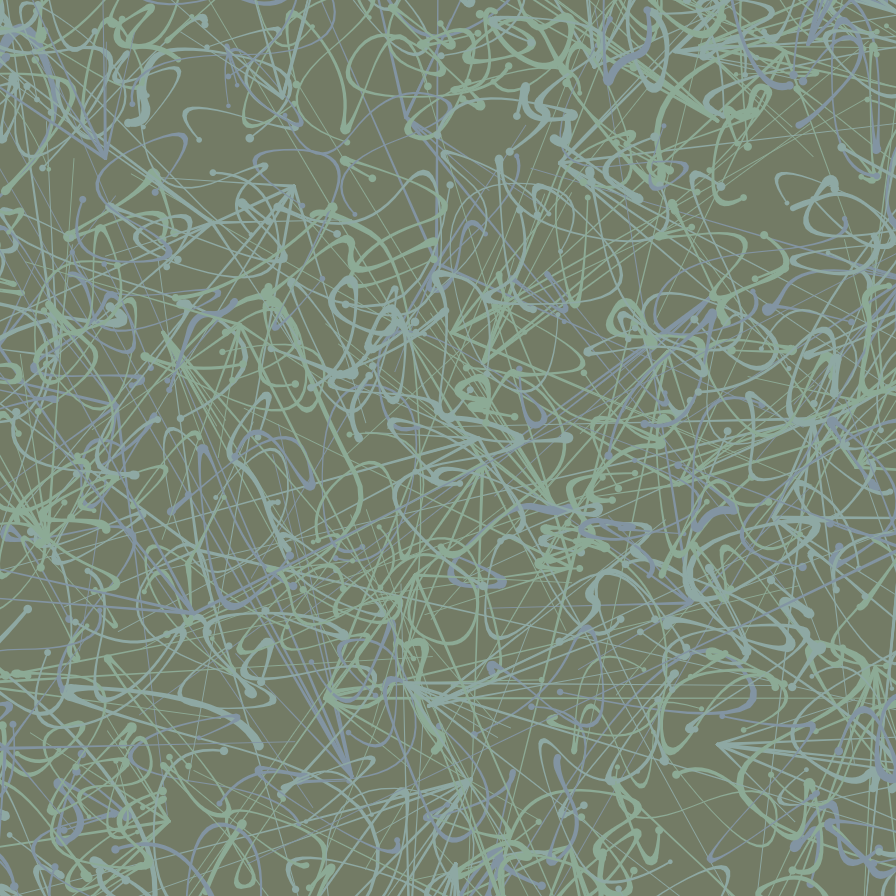
This pattern is drawn by a Shadertoy shader. Its source:

```glsl
const vec3 OLIVE = vec3(0.452, 0.482, 0.395);
const vec3 SAGE  = vec3(0.55, 0.665, 0.585);
const vec3 TEAL  = vec3(0.555, 0.66, 0.64);
const vec3 SLATE = vec3(0.51, 0.58, 0.635);
const float TAU = 6.2831853;

float hash(vec2 p) {
    return fract(sin(dot(p, vec2(127.1, 311.7))) * 43758.5453);
}

vec2 hash2(vec2 p) {
    return vec2(hash(p), hash(p + vec2(17.3, 41.9)));
}

vec3 threadColor(float pick) {
    return pick < 0.34 ? SAGE : pick < 0.74 ? TEAL : SLATE;
}

// Share of a pixel covered by a stroke, also for strokes thinner than a pixel
float coverage(float dist, float halfWidth, float px) {
    return clamp((halfWidth - dist) / px + 0.5, 0.0, 1.0)
         - clamp((-halfWidth - dist) / px + 0.5, 0.0, 1.0);
}

// Distance to a segment, and position along it
vec2 segment(vec2 p, vec2 a, vec2 b) {
    vec2 ab = b - a;
    float t = clamp(dot(p - a, ab) / max(dot(ab, ab), 1e-8), 0.0, 1.0);
    return vec2(length(p - a - ab * t), t);
}

// Quadratic arc that swells where the pen slows down in a turn
float penArc(vec2 p, vec2 a, vec2 b, vec2 c, float thickness, float px) {
    const int STEPS = 12;
    float margin = thickness * 2.4 + px;
    vec2 lo = min(a, min(b, c)) - margin;
    vec2 hi = max(a, max(b, c)) + margin;
    if (any(lessThan(p, lo)) || any(greaterThan(p, hi))) return 0.0;

    float ink = 0.0;
    vec2 from = a;
    for (int i = 1; i <= STEPS; i++) {
        float t = float(i) / float(STEPS);
        vec2 to = mix(mix(a, b, t), mix(b, c, t), t);
        vec2 hit = segment(p, from, to);
        float at = t + (hit.y - 1.0) / float(STEPS);
        float speed = 2.0 * length(mix(b - a, c - b, at));
        float halfWidth = thickness * clamp(0.62 / max(speed, 0.01), 0.4, 2.2);
        ink = max(ink, coverage(hit.x, halfWidth, px));
        from = to;
    }
    return ink;
}

// Chain of smooth arcs through random points around a cell centre
float scribble(vec2 p, vec2 id, float thickness, float px) {
    const int ARCS = 4;
    vec2 previous = (hash2(id + 3.7) - 0.5) * 1.9;
    vec2 control = (hash2(id + 8.1) - 0.5) * 1.9;
    vec2 start = mix(previous, control, 0.5);
    float ink = coverage(length(p - start), thickness * 2.1, px);
    for (int k = 0; k < ARCS; k++) {
        vec2 next = (hash2(id + 12.6 + 5.3 * float(k)) - 0.5) * 1.9;
        vec2 end = mix(control, next, 0.5);
        ink = max(ink, penArc(p, start, control, end, thickness, px));
        start = end;
        control = next;
    }
    return max(ink, coverage(length(p - start), thickness * 2.1, px));
}

// One grid of overlapping scribbles
vec3 scribbleLayer(vec3 color, vec2 uv, float cells, float thickness, float seed, float px) {
    vec2 p = uv * cells + hash2(vec2(seed, 2.4));
    vec2 cell = floor(p);
    for (int j = -1; j <= 1; j++)
    for (int i = -1; i <= 1; i++) {
        vec2 owner = cell + vec2(i, j);
        vec2 id = owner + seed * vec2(31.7, 57.1);
        float weight = thickness * cells * mix(0.65, 1.3, hash(id + 0.9));
        float ink = scribble(p - owner - 0.5, id, weight, px * cells);
        color = mix(color, threadColor(hash(id + 6.2)), ink);
    }
    return color;
}

// Bundles of fine tapered threads shooting out of shared points
vec3 threadFans(vec3 color, vec2 uv, int fans, float seed, float px) {
    const int THREADS = 6;
    for (int f = 0; f < fans; f++) {
        vec2 id = vec2(float(f), seed);
        vec2 origin = hash2(id) * 1.1 - 0.05;
        float heading = TAU * hash(id + 4.4);
        float spread = mix(0.3, TAU, hash(id + 7.7));
        vec3 ink = threadColor(hash(id + 9.2));
        for (int k = 0; k < THREADS; k++) {
            vec2 r = hash2(id + vec2(0.37, 1.91) * float(k + 1));
            float angle = heading + (r.x - 0.5) * spread;
            float reach = 0.12 + 0.8 * r.y * r.y;
            vec2 hit = segment(uv, origin, origin + reach * vec2(cos(angle), sin(angle)));
            float halfWidth = 0.0005 + 0.0014 * pow(1.0 - hit.y, 3.0);
            color = mix(color, ink, coverage(hit.x, halfWidth, px));
        }
    }
    return color;
}

void mainImage(out vec4 fragColor, in vec2 fragCoord) {
    float px = 1.0 / iResolution.y;
    vec2 uv = fragCoord * px;
    vec3 color = threadFans(OLIVE, uv, 42, 1.3, px);
    color = scribbleLayer(color, uv, 2.6, 0.0021, 1.0, px);
    for (int layer = 2; layer < 6; layer++)
        color = scribbleLayer(color, uv, 7.0, 0.0018, float(layer), px);
    color = threadFans(color, uv, 18, 5.8, px);
    fragColor = vec4(color, 1.0);
}
```
